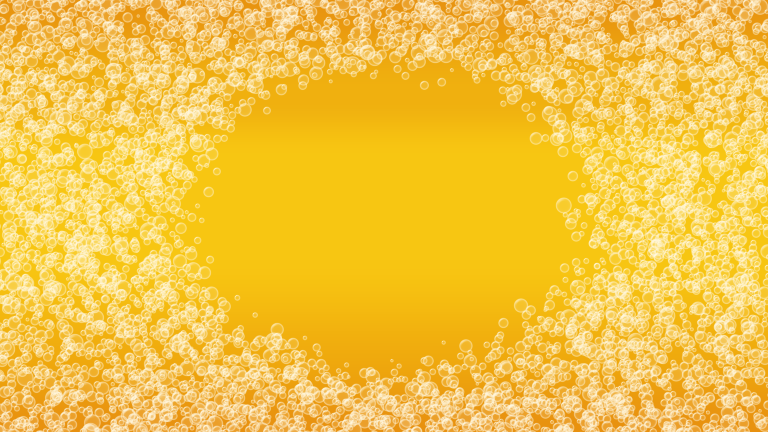
Write a WebGL 2 fragment shader that draws this background.

```glsl
#version 300 es
precision highp float;
// Golden beer backdrop: translucent foam bubbles around a clear oval centre.
uniform vec2 u_resolution;
out vec4 fragColor;

float hash(vec2 p) {
  return fract(sin(dot(p, vec2(127.1, 311.7))) * 43758.5453);
}

float noise(vec2 p) {
  vec2 cell = floor(p), f = fract(p);
  f = f * f * (3.0 - 2.0 * f);
  return mix(mix(hash(cell), hash(cell + vec2(1, 0)), f.x),
             mix(hash(cell + vec2(0, 1)), hash(cell + vec2(1, 1)), f.x), f.y);
}

// Vertical amber gradient, brightest across the middle.
vec3 beer(float y) {
  vec3 gold = vec3(0.97, 0.775, 0.07);
  vec3 color = mix(vec3(0.91, 0.57, 0.06), vec3(0.935, 0.655, 0.05), smoothstep(0.0, 0.18, y));
  color = mix(color, gold, smoothstep(0.12, 0.41, y));
  color = mix(color, vec3(0.94, 0.69, 0.06), smoothstep(0.64, 0.77, y));
  return mix(color, vec3(0.91, 0.58, 0.06), smoothstep(0.79, 1.0, y));
}

// Chance of a bubble: none in the oval, rising outside it.
float foamDensity(vec2 p) {
  float oval = length((p - vec2(0.0, -0.002)) / vec2(0.395, 0.305));
  float clumps = 0.5 + 0.56 * noise(p * 9.0 + 20.0);
  return smoothstep(0.98, 1.4, oval) * clumps;
}

// Opacity of one bubble: faint body, thin rim and a lit upper-left arc.
float bubble(vec2 offset, float radius, float pixel) {
  float dist = length(offset);
  float t = dist / radius;
  float disc = 1.0 - smoothstep(radius - pixel * 0.6, radius + pixel * 0.6, dist);
  float body = 0.14 + 0.1 * t * t * t;
  float width = 0.0011 + 0.3 * pixel;
  float rim = 0.32 * exp(-pow((dist - radius + width) / width, 2.0));
  float facing = max(dot(offset / max(dist, 1e-5), vec2(-0.6, 0.8)), 0.0);
  float arc = 0.4 * pow(facing, 4.0) * smoothstep(0.25, 0.0, abs(t - 0.75));
  return disc * min(body + rim + arc, 0.85);
}

void main() {
  float pixel = 1.0 / u_resolution.y;
  vec2 p = (gl_FragCoord.xy - 0.5 * u_resolution) * pixel;
  vec3 color = beer(p.y + 0.5);

  // Turned, jittered grids of bubbles, from large to small.
  for (int layer = 0; layer < 7; layer++) {
    float k = float(layer);
    float size = mix(0.05, 0.026, k / 6.0);
    float angle = 0.3 + k * 1.7;
    mat2 turn = mat2(cos(angle), sin(angle), -sin(angle), cos(angle));
    vec2 grid = turn * p / size + k * 17.3;
    for (int n = 0; n < 9; n++) {
      vec2 cell = floor(grid) + vec2(n % 3, n / 3) - 1.0;
      vec2 seed = cell + k * 53.0;
      vec2 center = cell + vec2(hash(seed + 0.3), hash(seed + 7.7));
      vec2 place = transpose(turn) * (center - k * 17.3) * size;
      if (hash(seed + 3.1) >= foamDensity(place)) continue;
      float radius = size * mix(0.16, 0.43, hash(seed + 11.9));
      float alpha = bubble(p - place, radius, pixel);
      color = mix(color, vec3(1.0, 0.97, 0.88), alpha * 0.9);
    }
  }
  fragColor = vec4(color, 1.0);
}
```
